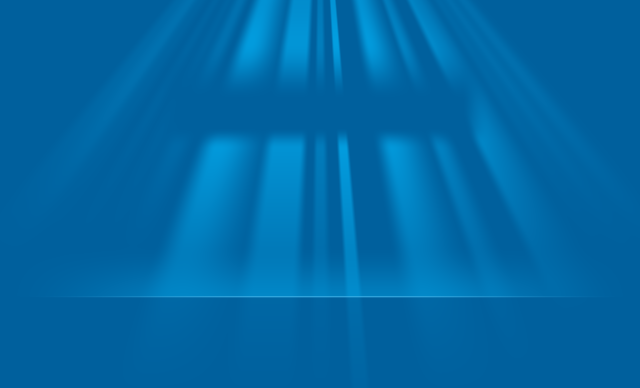
A Shadertoy shader for this background:

```glsl
const vec3 DEEP_BLUE = vec3(0.0, 0.376, 0.615);
const vec3 LIGHT_BLUE = vec3(0.01, 0.63, 0.89);
const vec3 LINE_BLUE = vec3(0.26, 0.71, 0.92);
const float SOURCE_HEIGHT = 0.468;
const float FLOOR_DEPTH = 0.765;

float hash(float n) {
    return fract(sin(n * 127.1) * 43758.5453);
}

// Soft-edged interval, with a separate blur for each end
float band(float x, float start, float end, float startBlur, float endBlur) {
    return smoothstep(start - startBlur, start + startBlur, x)
         * (1.0 - smoothstep(end - endBlur, end + endBlur, x));
}

// Light left at a depth, for a beam that ends at reach
float beamFade(float depth, float reach) {
    float left = 1.0 - clamp((depth - 0.36) / (reach - 0.36), 0.0, 1.0);
    return left * mix(1.0, left, 0.35);
}

// Main beams, placed by their slope from the light source
float mainBeams(float slope, float depth) {
    float longFade = beamFade(depth, 1.02);
    float light = 0.92 * band(slope, -0.350, -0.225, 0.035, 0.080) * longFade;
    light += 0.82 * band(slope, -0.160, -0.048, 0.022, 0.014) * longFade;
    light += 0.45 * band(slope, -0.014, 0.017, 0.008, 0.010) * beamFade(depth, 1.02);
    light += 0.96 * band(slope, 0.056, 0.085, 0.006, 0.006) * beamFade(depth, 1.20);
    light += 0.90 * band(slope, 0.190, 0.285, 0.028, 0.070) * longFade;
    light += 0.52 * band(slope, 0.348, 0.395, 0.016, 0.030) * beamFade(depth, 0.96);
    light += 0.58 * band(slope, 0.485, 0.555, 0.018, 0.070) * beamFade(depth, 0.82);
    return light * mix(0.84, 1.0, smoothstep(0.0, 0.11, depth));
}

// Faint scattered streaks on both sides
float outerStreaks(float slope, float depth) {
    float light = 0.0;
    for (int i = 0; i < 10; i++) {
        float id = float(i);
        float side = mod(id, 2.0) * 2.0 - 1.0;
        float center = side * (0.50 + 0.07 * floor(id * 0.5) + 0.02 * hash(id + 3.0));
        float width = mix(0.012, 0.035, hash(id + 17.0));
        float strength = mix(0.07, 0.15, hash(id + 31.0));
        light += strength * band(slope, center - width, center + width, 0.025, 0.03);
    }
    light += 0.26 * band(slope, -0.465, -0.410, 0.025, 0.025);
    light += 0.17 * band(slope, -0.77, -0.68, 0.03, 0.03);
    light += 0.12 * band(slope, 0.66, 0.83, 0.05, 0.06);
    return light * (1.0 - smoothstep(0.12, 0.70, depth));
}

// Dark bar that interrupts the beams
float shadowBar(vec2 p) {
    float across = band(p.x, -0.39, 0.40, 0.035, 0.035);
    float down = smoothstep(0.11, 0.26, p.y) * (1.0 - smoothstep(0.328, 0.385, p.y));
    return across * down;
}

// Haze that rises from the floor
float floorHaze(vec2 p) {
    float height = max(FLOOR_DEPTH - p.y, 0.0);
    float spread = 1.0 - smoothstep(0.25, 0.83, abs(p.x));
    float rise = 1.0 - smoothstep(-0.03, 0.135, height);
    return 0.53 * spread * rise;
}

// Thin horizon line, at least about one pixel thick
float floorLine(vec2 p, float pixel) {
    float halfWidth = max(0.0014, 0.6 * pixel);
    float core = 1.0 - smoothstep(0.3 * halfWidth, 1.7 * halfWidth, abs(p.y - FLOOR_DEPTH));
    return core * (1.0 - smoothstep(0.12, 0.79, abs(p.x - 0.01)));
}

void mainImage(out vec4 fragColor, in vec2 fragCoord) {
    // Centered x, with depth measured down from the top edge
    float pixel = 1.0 / iResolution.y;
    vec2 p = vec2(fragCoord.x - 0.5 * iResolution.x, iResolution.y - fragCoord.y) * pixel;
    float slope = p.x / (p.y + SOURCE_HEIGHT);

    // Beams broken by the dark bar
    float beams = mainBeams(slope, p.y) + outerStreaks(slope, p.y);
    beams *= 1.0 - shadowBar(p);

    // Dim reflection below the floor
    float below = smoothstep(FLOOR_DEPTH - pixel, FLOOR_DEPTH + pixel, p.y);
    beams *= mix(1.0, 0.45, below);
    float haze = floorHaze(p) * (1.0 - below);

    float light = 1.0 - (1.0 - min(beams, 1.0)) * (1.0 - haze);
    vec3 color = mix(DEEP_BLUE, LIGHT_BLUE, light);
    color = mix(color, LINE_BLUE, 0.75 * floorLine(p, pixel));
    fragColor = vec4(color, 1.0);
}
```
